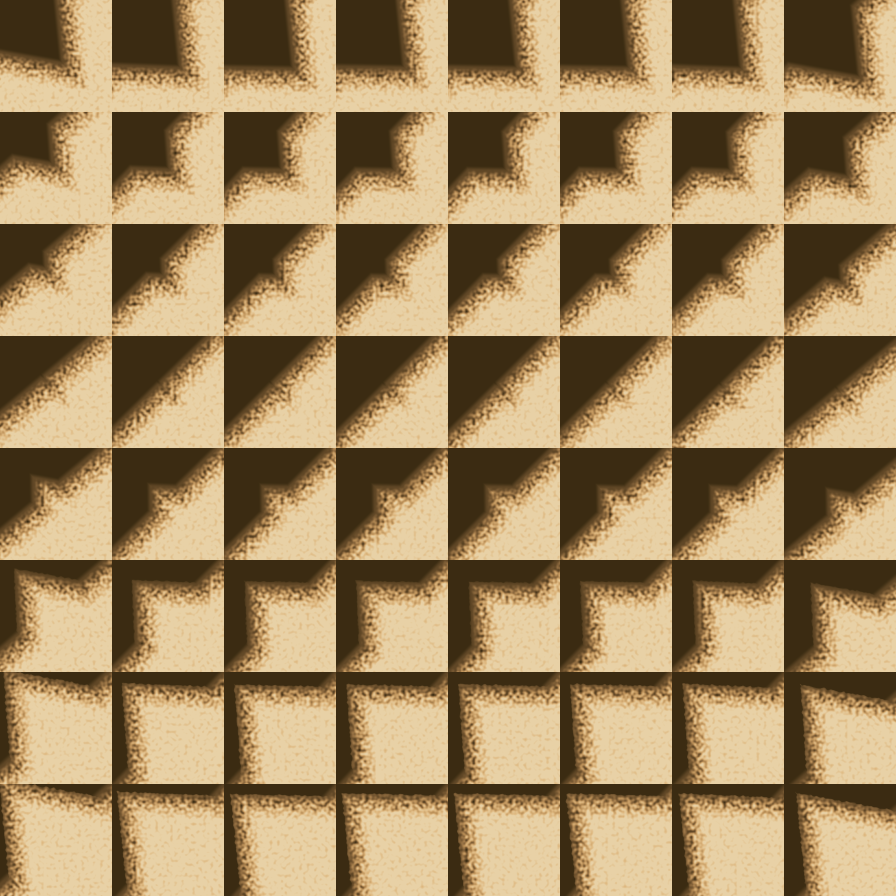
This pattern is drawn by a three.js fragment shader. Its source:

```glsl
// An 8 by 8 grid of softly lit tiles, dark at upper left and pale at lower right.
// Each tile joins a diagonal edge to a square corner: a dark corner in the upper
// rows, a pale one in the lower rows. Grainy sepia tones fill the soft edge.
varying vec2 vUv;

vec2 hashGradient(vec2 cell) {
  vec3 p = fract(cell.xyx * vec3(0.1031, 0.1030, 0.0973));
  p += dot(p, p.yzx + 33.33);
  float angle = 6.2832 * fract((p.x + p.y) * p.z);
  return vec2(cos(angle), sin(angle));
}

float gradientNoise(vec2 p) {
  vec2 i = floor(p), f = fract(p);
  vec2 u = f * f * (3.0 - 2.0 * f);
  vec2 e = vec2(1.0, 0.0);
  float low = mix(dot(hashGradient(i), f),
                  dot(hashGradient(i + e), f - e), u.x);
  float high = mix(dot(hashGradient(i + e.yx), f - e.yx),
                   dot(hashGradient(i + 1.0), f - 1.0), u.x);
  return mix(low, high, u.y);
}

// Signed depth into the pale side; q runs right and down from the tile's top left.
float paleDepth(vec2 q, vec2 tile, float grain) {
  vec2 side = (tile - 3.5) / 3.5;

  // Slant the edges, most strongly in the outer columns
  float outer = pow(abs(side.x), 6.0);
  vec2 slant = vec2(0.1 * abs(side.y), 0.02 + 0.16 * outer);
  q -= slant * (q.yx - 0.5) + 0.05 * outer * sign(side.x);
  q += 0.012 * gradientNoise(tile * 0.73 + 0.4);

  // Diagonal edge drifts to the lower right from row to row
  float row = tile.y;
  float diagonal = (q.x + q.y - 0.54 - 0.11 * row + 0.0065 * row * row) * 0.7071;

  if (row < 3.5) {
    float shrink = (3.0 - row) / 3.0;
    return min(diagonal, max(q.x, q.y) - 0.41 - 0.16 * shrink * shrink);
  }
  float grow = (7.0 - row) / 3.0;
  float corner = min(q.x, q.y) - 0.09 - 0.22 * grow * grow;
  // Rough lip at the start of the large pale corners
  corner += 0.05 * smoothstep(4.0, 6.5, row) * smoothstep(0.0, 0.012, corner + 0.02 * grain);
  return max(diagonal, corner);
}

vec3 sepia(float t) {
  vec3 c = mix(vec3(0.23, 0.17, 0.07), vec3(0.38, 0.28, 0.15), smoothstep(0.0, 0.17, t));
  c = mix(c, vec3(0.55, 0.41, 0.24), clamp((t - 0.17) / 0.16, 0.0, 1.0));
  c = mix(c, vec3(0.74, 0.57, 0.35), clamp((t - 0.33) / 0.19, 0.0, 1.0));
  c = mix(c, vec3(0.87, 0.72, 0.50), clamp((t - 0.52) / 0.23, 0.0, 1.0));
  return mix(c, vec3(0.91, 0.82, 0.65), clamp((t - 0.75) / 0.22, 0.0, 1.0));
}

vec3 tiles(vec2 uv) {
  vec2 p = vec2(uv.x, 1.0 - uv.y) * 8.0;
  vec2 tile = clamp(floor(p), 0.0, 7.0);
  float grain = gradientNoise(uv * 243.0);

  float tone = clamp(paleDepth(p - tile, tile, grain) / 0.27, 0.0, 1.0);
  tone += 0.9 * grain * smoothstep(0.1, 0.6, tone) * (1.45 - tone);
  return sepia(tone);
}

void main() {
  // Four samples per pixel smooth the tile edges and the grain
  vec2 dx = dFdx(vUv), dy = dFdy(vUv);
  vec3 sum = vec3(0.0);
  for (int i = 0; i < 2; i++) {
    for (int j = 0; j < 2; j++) {
      sum += tiles(vUv + dx * (float(i) - 0.5) * 0.5 + dy * (float(j) - 0.5) * 0.5);
    }
  }
  gl_FragColor = vec4(sum * 0.25, 1.0);
}
```
